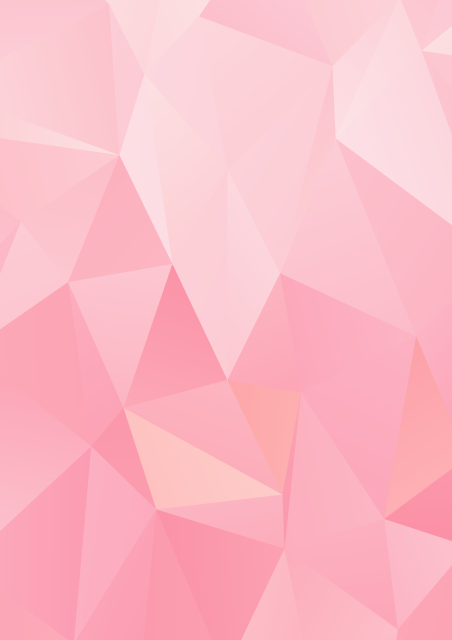
This background is drawn by a WebGL 2 fragment shader. Its source:

```glsl
#version 300 es
precision highp float;

uniform vec2 u_resolution;
out vec4 fragColor;

// Mesh: lengths are fractions of the canvas height
const float CELL_SIZE = 0.182;
const float JITTER = 0.86;
const float MESH_ANGLE = 0.77;
const float UPRIGHT_SHARE = 0.85;
const int SEED = 17;

// Tone: 0 is pale, 1 is deep
const float TOP_TONE = 0.17;
const float BOTTOM_TONE = 0.75;
const float EDGE_SPREAD = 0.46;
const float CENTRE_SPREAD = 1.05;
const float FACET_GRADIENT = 0.2;

// Colours
const vec3 PALE = vec3(0.99, 0.86, 0.875);
const vec3 ROSE = vec3(0.99, 0.74, 0.785);
const vec3 DEEP = vec3(0.985, 0.585, 0.67);
const vec3 PEACH_SHIFT = vec3(0.005, 0.025, -0.045);
const float PEACH_TONE = 0.4;
const float PEACH_START = 0.88;
const float HUE_SPREAD = 0.02;

// Integer hash with three outputs in 0..1
vec3 hash3(ivec2 cell, int salt) {
    uvec3 v = uvec3(ivec3(cell, salt + SEED));
    v = v * 1664525u + 1013904223u;
    v.x += v.y * v.z; v.y += v.z * v.x; v.z += v.x * v.y;
    v ^= v >> 16u;
    v.x += v.y * v.z; v.y += v.z * v.x; v.z += v.x * v.y;
    return vec3(v >> 8u) / 16777216.0;
}

mat2 rotation(float angle) {
    float c = cos(angle), s = sin(angle);
    return mat2(c, s, -s, c);
}

float cross2(vec2 a, vec2 b) {
    return a.x * b.y - a.y * b.x;
}

vec2 meshPoint(ivec2 id) {
    return vec2(id) + JITTER * (hash3(id, 0).xy - 0.5);
}

// Signed distance to an edge, positive on its left
float edgeDistance(vec2 p, vec2 a, vec2 b) {
    return cross2(b - a, p - a) / length(b - a);
}

float facetCoverage(vec2 p, vec2 a, vec2 b, vec2 c, float pixel) {
    float inside = min(edgeDistance(p, a, b),
                       min(edgeDistance(p, b, c), edgeDistance(p, c, a)));
    return clamp(0.5 + inside / pixel, 0.0, 1.0);
}

vec3 facetColour(vec2 p, vec2 centre, ivec2 id, int part) {
    vec3 tint = hash3(id, 1 + part);
    vec3 shade = hash3(id, 3 + part);

    // Paler at the top, most varied around the middle
    float depth = 0.5 - (rotation(-MESH_ANGLE) * centre).y * CELL_SIZE;
    float base = mix(TOP_TONE, BOTTOM_TONE, smoothstep(0.25, 0.68, depth));
    float middle = 1.0 - smoothstep(0.05, 0.35, abs(depth - 0.55));
    float tone = base + mix(EDGE_SPREAD, CENTRE_SPREAD, middle) * (tint.x - 0.5);

    // A few peach facets, around the middle only
    float peach = middle * smoothstep(PEACH_START, PEACH_START + 0.08, tint.y);
    tone = mix(tone, PEACH_TONE, 0.6 * peach);

    // Soft linear gradient across the facet
    float angle = 6.2832 * shade.x;
    vec2 direction = vec2(cos(angle), sin(angle));
    tone += FACET_GRADIENT * mix(0.3, 1.3, shade.y) * dot(p - centre, direction);
    tone = clamp(tone, -0.15, 1.05);

    vec3 colour = tone < 0.5 ? mix(PALE, ROSE, 2.0 * tone)
                             : mix(ROSE, DEEP, 2.0 * tone - 1.0);
    colour += PEACH_SHIFT * peach;
    colour.b += HUE_SPREAD * (tint.z - 0.5);
    return colour;
}

void main() {
    vec2 canvas = (gl_FragCoord.xy - 0.5 * u_resolution) / u_resolution.y;
    vec2 p = rotation(MESH_ANGLE) * canvas / CELL_SIZE;
    float pixel = 1.0 / (u_resolution.y * CELL_SIZE);
    ivec2 home = ivec2(floor(p));
    vec4 sum = vec4(0.0);

    // Each jittered cell is cut into two facets
    for (int y = -1; y <= 1; y++) {
        for (int x = -1; x <= 1; x++) {
            ivec2 id = home + ivec2(x, y);
            vec2 a = meshPoint(id);
            vec2 b = meshPoint(id + ivec2(1, 0));
            vec2 c = meshPoint(id + ivec2(1, 1));
            vec2 d = meshPoint(id + ivec2(0, 1));

            // Pick a diagonal inside the cell, mostly the upright one (b to d)
            bool acFits = cross2(b - a, c - a) > 0.0 && cross2(c - a, d - a) > 0.0;
            bool bdFits = cross2(b - a, d - a) > 0.0 && cross2(c - b, d - b) > 0.0;
            bool useAC = acFits && (!bdFits || hash3(id, 0).z > UPRIGHT_SHARE);
            vec2 firstTip = useAC ? c : d;
            vec2 secondStart = useAC ? a : b;

            float first = facetCoverage(p, a, b, firstTip, pixel);
            float second = facetCoverage(p, secondStart, c, d, pixel);
            if (first > 0.0)
                sum += first * vec4(facetColour(p, (a + b + firstTip) / 3.0, id, 0), 1.0);
            if (second > 0.0)
                sum += second * vec4(facetColour(p, (secondStart + c + d) / 3.0, id, 1), 1.0);
        }
    }
    fragColor = vec4(sum.rgb / max(sum.a, 0.001), 1.0);
}
```
